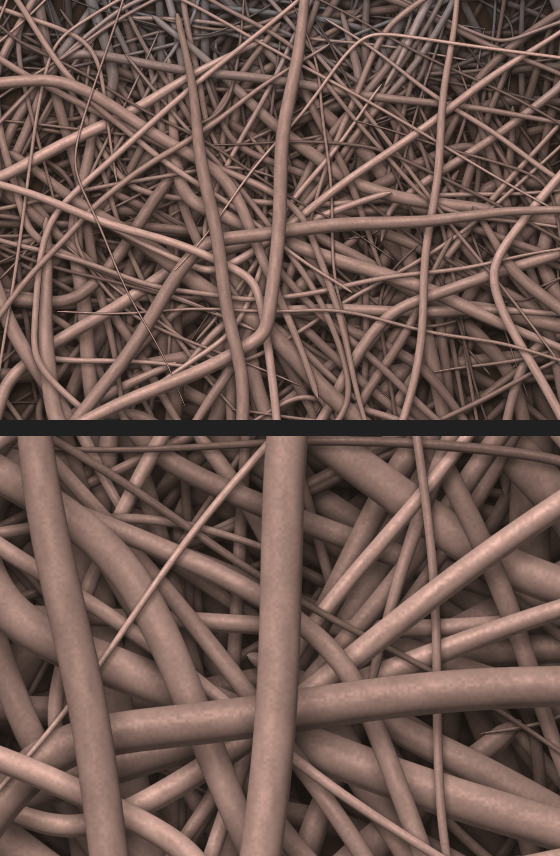
Top: the whole. Bottom: its middle third, enlarged.
Reproduce this texture procedurally as a WebGL 1 fragment shader.

```glsl
precision highp float;
// A dense tangle of bent, tapering brown roots lit from above.
// Strands are scattered by hash and visited front to back; each one shades
// itself, drops a soft shadow on those behind, and hides them.

uniform vec2 u_resolution;

const int STRANDS = 400;

vec4 hash4(float seed) {
  return fract(sin(seed * vec4(12.9898, 7.233, 3.9425, 9.3989) + 1.7) * 43758.5453);
}

float hash2(vec2 cell) {
  return fract(sin(dot(cell, vec2(12.9898, 78.233))) * 43758.5453);
}

float noise(vec2 p) {
  vec2 cell = floor(p), f = fract(p);
  f = f * f * (3.0 - 2.0 * f);
  return mix(mix(hash2(cell), hash2(cell + vec2(1.0, 0.0)), f.x),
             mix(hash2(cell + vec2(0.0, 1.0)), hash2(cell + 1.0), f.x), f.y);
}

// Rounded elbow between two straight runs: x is height, y is slope
vec2 elbow(float x, float bend, float rounding) {
  float h = sqrt(x * x + rounding * rounding);
  return bend * vec2(h, x / h);
}

void main() {
  vec2 p = gl_FragCoord.xy / u_resolution.y;
  float aspect = u_resolution.x / u_resolution.y;
  float pixel = 1.0 / u_resolution.y;
  vec3 light = normalize(vec3(-0.25, 0.6, 0.75));
  vec3 halfway = normalize(light + vec3(0.0, 0.0, 1.0));
  float grain = noise(p * 420.0);

  vec3 color = vec3(0.0);
  float visible = 1.0;
  float shadow = 1.0;

  for (int i = 0; i < STRANDS; i++) {
    float id = float(i);
    vec4 place = hash4(id + 1.0);
    vec4 shape = hash4(id + 511.3);
    vec4 look = hash4(id + 923.7);

    // Strand frame: centre, direction and perpendicular
    vec2 center = mix(vec2(-0.12), vec2(aspect, 1.0) + 0.12, place.xy);
    float angle = place.z * 3.14159;
    vec2 along = vec2(cos(angle), sin(angle));
    vec2 across = vec2(-along.y, along.x);
    float x = dot(p - center, along);
    float reach = mix(0.3, 0.9, place.w) + 0.35 * exp(-id / 25.0);
    if (abs(x) > reach) continue;

    // Centre line: two elbows and a slight wobble
    vec2 bends = shape.xy * 2.0 - 1.0;
    bends *= sqrt(abs(bends)) * 0.85;
    float rounding = mix(0.025, 0.08, shape.z);
    vec2 curve = elbow(x + 0.05 + 0.3 * shape.w, bends.x, rounding)
               + elbow(x - 0.05 - 0.3 * look.x, bends.y, rounding);
    curve.x -= 0.2 * (bends.x + bends.y);
    float phase = x * 17.0 + look.y * 6.3;
    curve += vec2(0.004 * sin(phase), 0.068 * cos(phase));
    float stretch = sqrt(1.0 + curve.y * curve.y);
    float d = (dot(p - center, across) - curve.x) / stretch;
    vec2 side = (across - curve.y * along) / stretch;

    // Thickness shrinks toward the far top and toward the tips
    float radius = mix(0.004, 0.0195, pow(look.z, 1.4)) * mix(1.2, 0.65, center.y);
    radius *= 1.0 - 0.5 * smoothstep(0.4, 1.0, abs(x) / reach);
    radius *= sqrt(clamp((reach - abs(x)) / 0.02, 0.0, 1.0));
    radius = max(radius, 0.0001);
    if (abs(d) > radius * 3.2 + pixel) continue;

    // Round cross-section with mottled bark
    float cover = clamp((radius - abs(d)) / (1.2 * pixel) + 0.5, 0.0, 1.0);
    if (cover > 0.0) {
      float n = clamp(d / radius, -1.0, 1.0);
      vec3 normal = vec3(side * n, sqrt(1.0 - n * n));
      float bark = noise(vec2(x * 45.0 + id * 7.0, n * 2.5));
      float diffuse = max(dot(normal, light), 0.0);
      float gloss = pow(max(dot(normal, halfway), 0.0), 22.0);
      float shade = 0.14 + 0.62 * diffuse + gloss * (0.14 + 0.18 * grain);
      shade *= (0.82 + 0.22 * bark + 0.12 * grain) * mix(0.75, 1.15, look.w);
      shade *= 1.0 - 0.5 * step(look.z, 0.13) * step(0.4, look.w);
      shade *= exp(-id / 190.0) * shadow;
      vec3 brown = vec3(1.0, 0.8, 0.735);
      vec3 slate = vec3(0.88, 0.85, 0.87);
      float haze = smoothstep(0.68, 1.0, p.y) * smoothstep(10.0, 60.0, id);
      color += visible * cover * shade * mix(brown, slate, haze * look.y);
      visible *= 1.0 - cover;
      if (visible < 0.01) break;
    }

    // Soft shadow falling below the strand
    float gap = abs(d - radius * dot(vec2(0.15, -0.6), side));
    shadow *= 1.0 - 0.45 * (1.0 - smoothstep(radius * 0.7, radius * 2.5, gap));
  }

  // Dark gaps between the strands, then a tone curve that opens the shadows
  color += visible * vec3(0.07, 0.055, 0.045) * shadow;
  color = color * 1.08 + vec3(0.02, 0.0155, 0.012);
  color *= 0.89 * pow(color.r, -0.4);
  gl_FragColor = vec4(color, 1.0);
}
```
